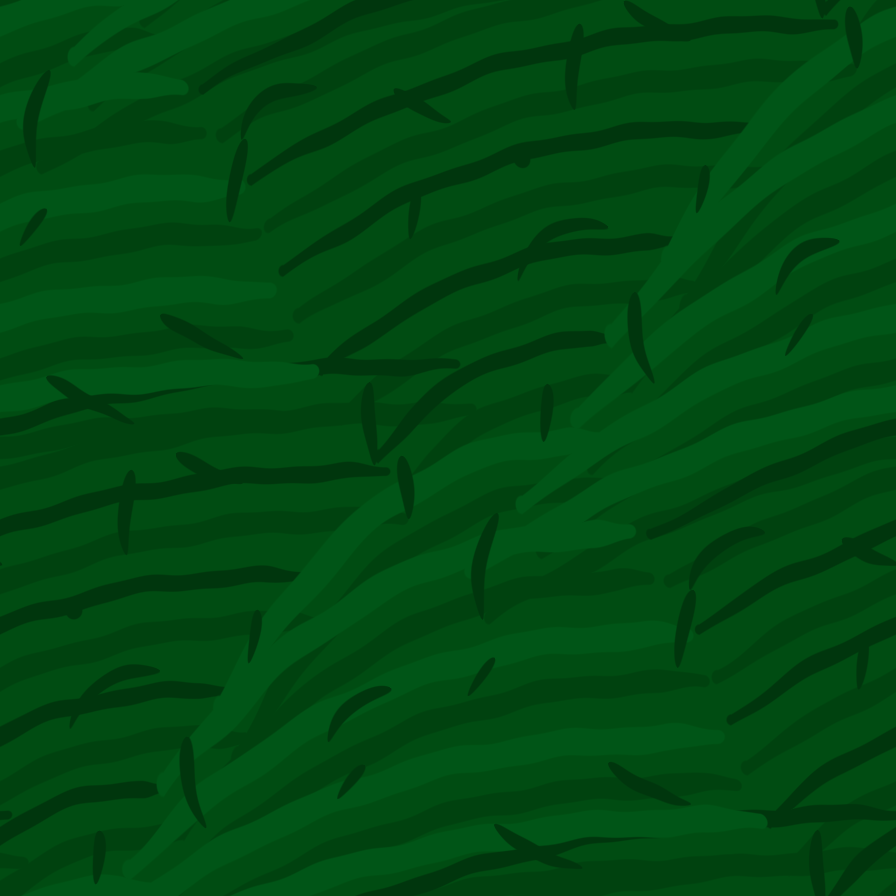
Reproduce this texture procedurally as a Shadertoy shader.

```glsl
const vec3 BASE_GREEN  = vec3(0.00, 0.30, 0.07);
const vec3 MID_GREEN   = vec3(0.00, 0.26, 0.06);
const vec3 DARK_GREEN  = vec3(0.00, 0.21, 0.05);
const vec3 LIGHT_GREEN = vec3(0.00, 0.335, 0.09);

const float TAU = 6.2831853;
const int   FAN_STROKES = 5;
const ivec2 BLADE_GRID = ivec2(6, 3);   // fills half the tile
const float DARK_RADIUS  = 0.0092;
const float MID_RADIUS   = 0.0125;
const float LIGHT_RADIUS = 0.0150;
const float BLADE_RADIUS = 0.0100;
const float ARC_POWER = 2.4;            // steep start, flat end
const float WOBBLE = 0.0022;
const vec2  SHADE_OFFSET = vec2(0.02, -0.052);
const vec2  DOT_CENTER = vec2(0.58, 0.82);
const float DOT_RADIUS = 0.0095;

// A family of strokes; each one steps on from the one before.
struct Fan { vec2 start, startStep, span, spanStep; };
const Fan DARK_FAN  = Fan(vec2(0.22, 0.91), vec2(0.05, -0.105),
                          vec2(0.78, 0.19), vec2(-0.13, -0.015));
const Fan LIGHT_FAN = Fan(vec2(0.74, 0.70), vec2(-0.05, -0.085),
                          vec2(0.42, 0.30), vec2(0.10, -0.02));

vec2 hash2(float n) {
    return fract(sin(vec2(n * 127.1 + 3.7, n * 269.5 + 8.3)) * 4375.85);
}

// Shortest offset on the repeating tile
vec2 wrapOffset(vec2 d) { return fract(d + 0.5) - 0.5; }

// Rising arc that levels off to the right
float arcStroke(vec2 p, vec2 start, vec2 span, float radius) {
    vec2 q = wrapOffset(p - start - 0.5 * span) + 0.5 * span;
    float x = clamp(q.x, 0.0, span.x);
    float t = x / span.x;
    float rest = max(1.0 - t, 0.0);
    float height = span.y * (1.0 - pow(rest, ARC_POWER));
    float slope = span.y / span.x * ARC_POWER * pow(rest, ARC_POWER - 1.0);
    float across = (q.y - height) * inversesqrt(1.0 + slope * slope);
    float taper = mix(0.55, 1.0, smoothstep(0.0, 0.15, t) * smoothstep(0.0, 0.08, rest));
    return length(vec2(q.x - x, across)) - radius * taper;
}

// Each stroke appears twice, half a tile apart diagonally
float fanDistance(vec2 p, Fan fan, float radius) {
    float d = 1.0;
    for (int i = 0; i < 2 * FAN_STROKES; i++) {
        float k = float(i / 2);
        vec2 jitter = (hash2(k + fan.start.x) - 0.5) * 0.024;
        vec2 start = fan.start + k * fan.startStep + jitter + 0.5 * float(i & 1);
        d = min(d, arcStroke(p, start, fan.span + k * fan.spanStep, radius));
    }
    return d;
}

// Short curved leaf, pointed at the lower end
float blade(vec2 q, float angle, float halfLength, float bend, float radius) {
    vec2 axis = vec2(sin(angle), cos(angle));
    float along = dot(q, axis);
    float across = dot(q, vec2(axis.y, -axis.x));
    float t = clamp(along / halfLength, -1.0, 1.0);
    float slope = 2.0 * bend * t;
    across = (across - bend * halfLength * t * t) * inversesqrt(1.0 + slope * slope);
    float profile = sqrt(1.0 - t * t) * (0.78 + 0.22 * t);
    return length(vec2(across, along - t * halfLength)) - radius * profile;
}

float bladesDistance(vec2 p) {
    float d = 1.0;
    int count = BLADE_GRID.x * BLADE_GRID.y;
    for (int i = 0; i < 2 * count; i++) {
        int k = i / 2;
        float shift = 0.5 * float(i & 1);
        vec2 place = hash2(float(k) + 11.0);
        vec2 shape = hash2(float(k) + 47.0);
        vec2 cell = vec2(k % BLADE_GRID.x, k / BLADE_GRID.x);
        vec2 center = (cell + 0.15 + 0.7 * place) / float(BLADE_GRID.x) + shift;

        // Upright leaves, arched leaves and a few falling ones
        float halfLength = mix(0.022, 0.058, shape.y);
        float angle = (shape.x - 0.25) * 0.9;
        float bend = (shape.y - 0.4) * 0.3;
        if (shape.x > 0.8) {
            angle = -1.1;
            bend = 0.08;
        } else if (shape.x > 0.5) {
            angle = mix(0.6, 1.0, shape.y);
            bend = 0.45 * shape.y;
        }
        float radius = BLADE_RADIUS * mix(0.55, 1.0, smoothstep(0.0, 0.4, shape.y));
        d = min(d, blade(wrapOffset(p - center), angle, halfLength, bend, radius));
        d = min(d, length(wrapOffset(p - DOT_CENTER - shift)) - DOT_RADIUS);
    }
    return d;
}

void mainImage(out vec4 fragColor, in vec2 fragCoord) {
    vec2 uv = fragCoord / iResolution.xy;
    float soft = 1.0 / min(iResolution.x, iResolution.y);

    // Hand-drawn wobble from sines with whole periods
    vec2 p = uv + WOBBLE * (sin(TAU * (uv.yx * vec2(5, 7) + uv * vec2(3, 2)))
                  + 0.4 * sin(TAU * (uv.yx * vec2(11, 17) - uv * vec2(9, 6))));

    float shade = min(fanDistance(p - SHADE_OFFSET, DARK_FAN, MID_RADIUS),
                      fanDistance(p - SHADE_OFFSET, LIGHT_FAN, MID_RADIUS));
    float dark = fanDistance(p, DARK_FAN, DARK_RADIUS);
    float light = fanDistance(p, LIGHT_FAN, LIGHT_RADIUS);

    // Layers from back to front
    vec3 color = BASE_GREEN;
    color = mix(color, MID_GREEN, smoothstep(soft, -soft, shade));
    color = mix(color, DARK_GREEN, smoothstep(soft, -soft, dark));
    color = mix(color, LIGHT_GREEN, smoothstep(soft, -soft, light));
    color = mix(color, DARK_GREEN, smoothstep(soft, -soft, bladesDistance(p)));
    fragColor = vec4(color, 1.0);
}
```
